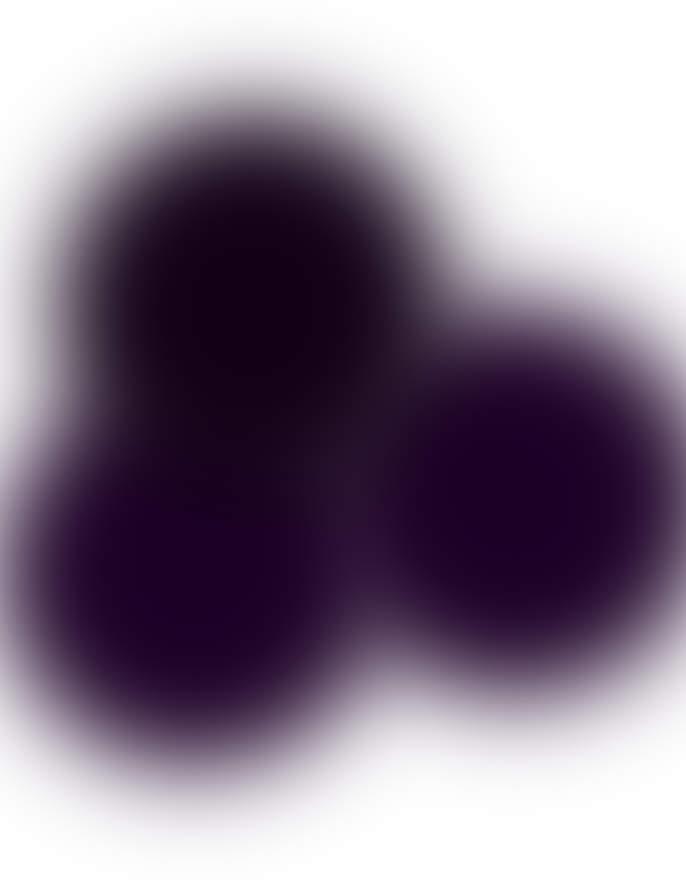
Give the GLSL for this background, as a WebGL 1 fragment shader.

```glsl
precision highp float;

uniform vec2 u_resolution;

// Lengths are in canvas heights
const vec2 UPPER_CENTER = vec2(0.282, 0.658);
const vec2 LOWER_CENTER = vec2(0.217, 0.362);
const vec2 RIGHT_CENTER = vec2(0.575, 0.441);
const float DISC_RADIUS = 0.214;
const float BLUR_SIGMA = 0.052;

const vec3 PAPER = vec3(1.0);
const vec3 BLACK_PLUM = vec3(0.072, 0.0, 0.088);
const vec3 DEEP_VIOLET = vec3(0.110, 0.0, 0.150);

// Smooth approximation of the Gaussian cumulative curve
float gaussianEdge(float x) {
  x = clamp(x, -4.0, 4.0);
  return 1.0 / (1.0 + exp(-1.5958 * (x + 0.0447 * x * x * x)));
}

// Coverage of a disc softened by a Gaussian blur
float blurredDisc(vec2 p, vec2 center) {
  return gaussianEdge((DISC_RADIUS - distance(p, center)) / BLUR_SIGMA);
}

void main() {
  vec2 p = gl_FragCoord.xy / u_resolution.y;

  // Layer the soft discs, darkest on top
  vec3 color = PAPER;
  color = mix(color, DEEP_VIOLET, blurredDisc(p, RIGHT_CENTER));
  color = mix(color, DEEP_VIOLET, blurredDisc(p, LOWER_CENTER));
  color = mix(color, BLACK_PLUM, blurredDisc(p, UPPER_CENTER));

  gl_FragColor = vec4(color, 1.0);
}
```
